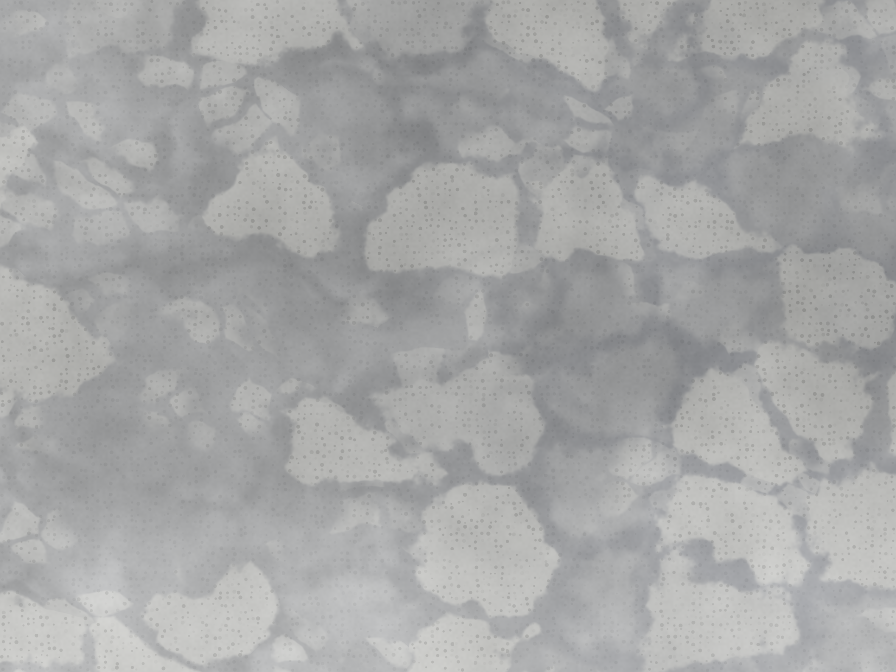
A Shadertoy shader for this texture:

```glsl
// Pale grey quartz slab: ragged pebbles, smoky veins and fine dark speckles.
#define PEBBLE_SCALE 6.0
#define CHIP_SCALE 17.0
#define SPECKLE_SCALE 105.0
#define BASE_TONE 0.607
#define PALE_GAIN 0.078
#define VEIN_DEPTH 0.055
#define MOTTLE 0.13
#define SPECKLE_DEPTH 0.085
#define WARP 0.13

float hash(vec2 p) {
    vec3 q = fract(vec3(p.xyx) * 0.1031);
    q += dot(q, q.yzx + 33.33);
    return fract((q.x + q.y) * q.z);
}

vec2 hash2(vec2 p) {
    return vec2(hash(p), hash(p + 57.3));
}

float noise(vec2 p) {
    vec2 i = floor(p), f = fract(p);
    f = f * f * (3.0 - 2.0 * f);
    float low = mix(hash(i), hash(i + vec2(1, 0)), f.x);
    float high = mix(hash(i + vec2(0, 1)), hash(i + vec2(1, 1)), f.x);
    return mix(low, high, f.y);
}

float fbm(vec2 p) {
    float sum = 0.0, amp = 0.533;
    for (int i = 0; i < 4; i++) {
        sum += amp * noise(p);
        p = mat2(1.6, 1.2, -1.2, 1.6) * p + 7.1;
        amp *= 0.5;
    }
    return sum;
}

// Cellular pattern: x = gap between the two nearest seeds, y = random of the cell
vec2 cells(vec2 p) {
    vec2 base = floor(p);
    float near = 9.0, second = 9.0, id = 0.0;
    for (int y = -1; y <= 1; y++)
    for (int x = -1; x <= 1; x++) {
        vec2 cell = base + vec2(x, y);
        float d = length(cell + 0.1 + 0.8 * hash2(cell) - p);
        if (d < near) {
            second = near;
            near = d;
            id = hash(cell + 19.7);
        } else second = min(second, d);
    }
    return vec2(second - near, id);
}

// Small round dots of random size, place and strength
float speckles(vec2 p, float pixel) {
    vec2 cell = floor(p);
    vec2 centre = cell + 0.25 + 0.5 * hash2(cell + 3.0);
    float radius = mix(0.12, 0.32, hash(cell + 11.0));
    float dot = 1.0 - smoothstep(radius - 0.5 * pixel, radius + 0.5 * pixel, length(p - centre));
    return dot * smoothstep(0.2, 0.9, hash(cell + 29.0));
}

void mainImage(out vec4 fragColor, in vec2 fragCoord) {
    vec2 p = fragCoord / iResolution.y;

    // Bend the domain for irregular outlines
    vec2 bend = vec2(fbm(p * 4.0 + 3.0), fbm(p * 4.0 + 41.0)) - 0.5;
    vec2 fray = vec2(noise(p * 38.0), noise(p * 38.0 + 17.0)) - 0.5;
    vec2 q = p + WARP * bend + 0.014 * fray;
    q = vec2(q.x * 0.82 + q.y * 0.12, q.y * 1.08);
    float ragged = fbm(p * 30.0) - 0.5;
    float cloud = fbm(p * 7.0 + 23.0);

    // Large pebbles with small chips in the gaps
    vec2 pebble = cells(q * PEBBLE_SCALE);
    vec2 chip = cells(q * CHIP_SCALE + 31.0);
    float gap = pebble.x + 0.42 * ragged;
    float pale = smoothstep(0.08, 0.19, gap) * smoothstep(0.4, 0.6, pebble.y);
    float chips = smoothstep(0.1, 0.28, chip.x + 0.6 * ragged) * smoothstep(0.4, 0.65, chip.y);
    chips *= smoothstep(0.4, 0.56, cloud);
    float stone = max(pale * mix(0.75, 1.0, pebble.y), 0.7 * chips);

    // Smoky seams around pebbles and long wandering veins
    float seam = (1.0 - smoothstep(0.0, 0.3, gap)) * smoothstep(0.3, 0.6, fbm(p * 5.0 + 61.0));
    float drift = fbm(vec2(p.x * 2.2 + p.y, p.y * 2.6) + 5.0) - 0.5;
    float vein = 1.0 - smoothstep(0.0, 0.05, abs(drift + 0.05 * ragged));
    float dark = max(seam, 0.8 * vein) * (1.0 - 0.6 * stone);

    // Broad light: bright foreground and upper left corner
    float light = 0.12 * smoothstep(0.52, 0.0, p.y);
    light += 0.06 * smoothstep(0.65, 0.0, p.x) * smoothstep(0.2, 0.9, p.y);

    float tone = BASE_TONE + light + PALE_GAIN * stone - VEIN_DEPTH * dark;
    tone += MOTTLE * (cloud - 0.5) + 0.06 * ragged * (1.0 - 0.5 * pale);
    float dots = speckles(p * SPECKLE_SCALE, SPECKLE_SCALE / iResolution.y);
    tone -= SPECKLE_DEPTH * dots * mix(0.35, 1.0, stone);
    tone += 0.016 * (noise(p * 240.0) - 0.5);

    // Warm stones, cooler veins
    vec3 tint = mix(vec3(-0.003, 0.001, 0.004), vec3(0.002, 0.003, -0.007), stone);
    tint += vec3(-0.005, -0.002, 0.009) * dark * smoothstep(0.3, 1.2, p.x);
    fragColor = vec4(clamp(tone + tint, 0.0, 1.0), 1.0);
}
```
